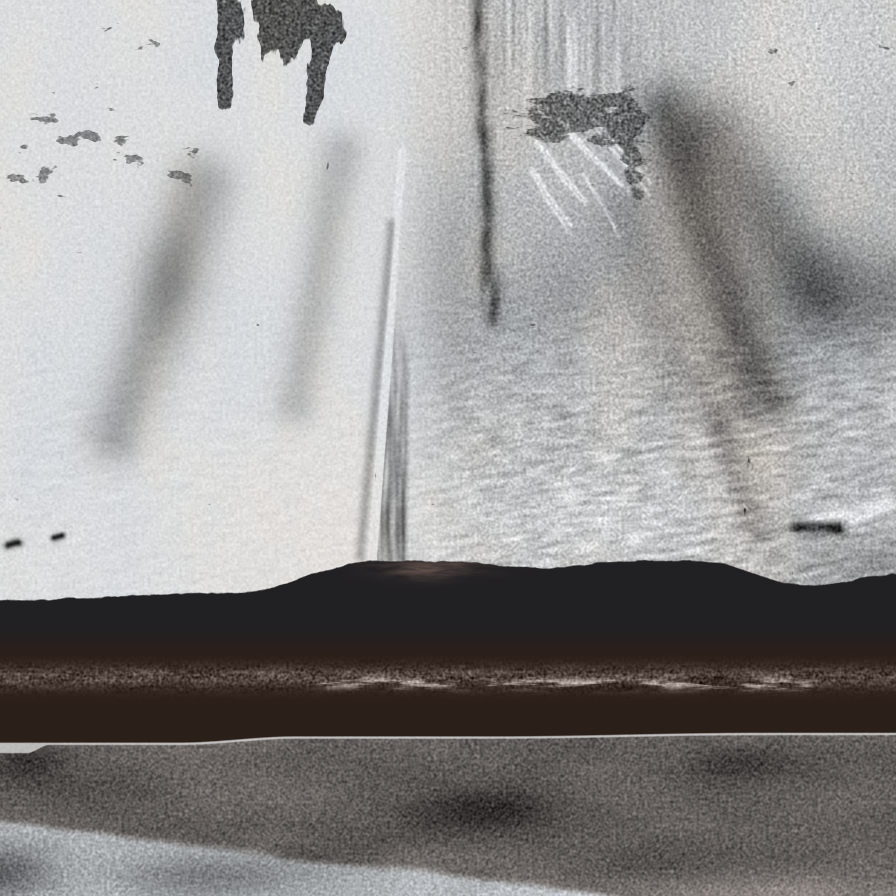
This texture is drawn by a Shadertoy shader. Its source:

```glsl
// Weathered pale sheet metal hanging over a dark gap and a dull lower sill.
// Soft lines and blobs place stains, folds and seams; stretched gradient
// noise breaks them into flakes, scratches and grain.

vec2 hash2(vec2 p) {
  vec3 q = fract(p.xyx * vec3(.1031, .103, .0973));
  q += dot(q, q.yzx + 33.33);
  return fract((q.xx + q.yz) * q.zy);
}

float corner(vec2 cell, vec2 f, vec2 c) {
  return dot(hash2(cell + c) * 2. - 1., f - c);
}

float gnoise(vec2 p) {
  vec2 i = floor(p), f = fract(p), u = f * f * (3. - 2. * f);
  float low = mix(corner(i, f, vec2(0)), corner(i, f, vec2(1, 0)), u.x);
  float high = mix(corner(i, f, vec2(0, 1)), corner(i, f, vec2(1)), u.x);
  return 1.6 * mix(low, high, u.y);
}

float fbm(vec2 p) {
  float sum = 0., amp = .55;
  for (int i = 0; i < 4; i++) {
    sum += amp * gnoise(p);
    p = mat2(1.6, 1.2, -1.2, 1.6) * p + 17.3;
    amp *= .55;
  }
  return sum;
}

// Gaussian spot at (x, y) with radii (rx, ry)
float blob(vec2 p, float x, float y, float rx, float ry) {
  vec2 q = (p - vec2(x, y)) / vec2(rx, ry);
  return exp(-dot(q, q));
}

// Gaussian line from (x, y) to (x2, y2)
float line(vec2 p, float x, float y, float x2, float y2, float width) {
  vec2 ab = vec2(x2 - x, y2 - y), ap = p - vec2(x, y);
  float d = length(ap - ab * clamp(dot(ap, ab) / dot(ab, ab), 0., 1.)) / width;
  return exp(-d * d);
}

float above(float d, float soft) { return smoothstep(-soft, soft, d); }

float hemHeight(float x) {
  return .33 + .008 * smoothstep(0., .25, x) + .036 * smoothstep(.26, .42, x)
    - .008 * blob(vec2(x, 0), .6, 0., .06, 1.)
    - .027 * smoothstep(.78, .9, x) + .012 * smoothstep(.91, 1., x);
}

float sillHeight(float x) {
  return .171 + .007 * smoothstep(.2, .33, x) + .004 * smoothstep(.55, .85, x);
}

// Broad shadows running down the sheet
float stains(vec2 p) {
  return .22 * line(p, .225, .79, .13, .52, .036) + .12 * blob(p, .19, .69, .04, .06)
    + .15 * line(p, .38, .83, .33, .55, .025) + .12 * blob(p, .5, .68, .045, .14)
    + .1 * blob(p, .63, .67, .07, .06) + .32 * line(p, .74, .88, .85, .56, .032)
    + .15 * line(p, .7, .76, .77, .58, .04) + .26 * line(p, .8, .85, .9, .68, .043)
    + .22 * blob(p, .97, .67, .09, .06) + .14 * blob(p, .98, .37, .1, .035)
    + .18 * line(p, .8, .53, .85, .41, .018);
}

// Flaking paint: dripping patch, torn patch, scattered chips
float flakes(vec2 p) {
  float drips = blob(p, .315, .985, .055, .055) + .75 * line(p, .25, 1., .25, .885, .011)
    + .7 * line(p, .367, .98, .35, .865, .012);
  float torn = blob(p, .645, .87, .085, .035) + .75 * line(p, .7, .87, .71, .78, .014);
  float chips = blob(p, .06, .84, .13, .11) + blob(p, .21, .82, .07, .025)
    + blob(p, .15, .98, .03, .05) + .6 * blob(p, .9, .95, .13, .1);
  float m = smoothstep(.43, .53, drips + .75 * fbm(p * vec2(45, 18)));
  m = max(m, .8 * smoothstep(.5, .68, torn + .8 * fbm(p * vec2(32, 70))));
  return max(m, .65 * smoothstep(.62, .72, .42 * min(chips, 1.) + fbm(p * vec2(26, 48))));
}

// Wedge-shaped fold with a bright lip
float fold(vec2 p, float soft) {
  float drop = clamp((.83 - p.y) / .45, 0., 1.), x = p.x - mix(.449, .415, drop);
  float wedge = above(x - .006, soft) * above(.009 + .03 * drop - x, .004);
  return .18 * line(p, .449, .83, .415, .38, .0035) - .22 * line(p, .438, .75, .402, .38, .006)
    - wedge * smoothstep(.25, .8, drop) * (.28 + .25 * gnoise(p * vec2(190, 18)));
}

vec3 sheet(vec2 p, float grain, float soft) {
  float cloud = fbm(p * vec2(7, 4) + 3.), right = smoothstep(.41, .57, p.x);
  vec2 w = p + .012 * vec2(cloud, fbm(p * 9.));
  float tone = mix(.865, .735, right) + .05 * cloud * (.4 + right) - stains(w);
  tone += .08 * (blob(p, .66, .42, .14, .06) + blob(p, .91, .96, .15, .13));
  // Scratches, rub marks, seam
  float brushed = gnoise(vec2(p.x * 35. + p.y * 14., p.y * 150. - p.x * 25.));
  tone += .13 * brushed * (.2 + right) * (1. - smoothstep(.52, .75, p.y));
  tone += .25 * gnoise(p * vec2(170, 6)) * blob(p, .63, .97, .09, .1);
  tone -= (.34 + .3 * gnoise(p * vec2(80, 30))) * line(w, .537, 1., .548, .64, .009);
  tone = mix(tone + fold(p, soft), .33 + .15 * grain, flakes(p));
  // Fan of pale scrapes
  for (int i = 0; i < 9; i++) {
    vec2 r = hash2(vec2(i, 7)), a = vec2(.57, .8) + r * vec2(.1, .07);
    tone += .16 * line(w, a.x, a.y, a.x + .035 + .03 * r.y, a.y - .07, .0022);
  }
  // Lumps near the hem
  tone += .2 * line(w, .91, .419, .99, .437, .009) - .55 * line(w, .89, .408, .935, .411, .007);
  tone -= .75 * (line(w, .01, .392, .02, .394, .005) + line(w, .06, .4, .068, .402, .004));
  float warm = .35 + .6 * cloud + .45 * line(p, .76, .82, .85, .5, .06);
  tone = min(tone, .885) + grain * (.05 + .08 * right);
  return tone * mix(vec3(.975, 1, 1.025), vec3(1.035, 1, .96), clamp(warm, 0., 1.));
}

vec3 gap(vec2 p, float grain) {
  vec3 col = mix(vec3(.17, .12, .1), vec3(.13, .125, .135), smoothstep(.265, .305, p.y));
  float rough = fbm(p * vec2(18, 110));
  col += .2 * blob(p, .5, .244, 3., .013) * (.75 + rough + grain);
  col += .38 * line(p, .36, .238, .9, .235, .006) * smoothstep(-.15, .3, rough);
  return col + vec3(.25, .19, .16) * blob(p, .48, .367, .055, .012) * (.6 + 1.5 * rough);
}

vec3 sill(vec2 p, float grain) {
  float cloud = fbm(p * vec2(6, 14) + 5.);
  float tone = .37 + .12 * cloud - .2 * blob(p, .56, .092, .08, .028)
    - .16 * blob(p, .83, .147, .06, .02) - .18 * blob(p, .03, .145, .05, .025);
  float pale = above(.083 - .12 * p.x + .008 * cloud - p.y, .006);
  float base = .69 + .1 * cloud - .28 * blob(p, 0., .025, .06, .03) - .18 * blob(p, .24, .02, .1, .025);
  tone = mix(tone, base, pale) + .16 * blob(p, .85, 0., .25, .025);
  return (tone + .13 * grain) * mix(vec3(1.04, .99, .96), vec3(.98, 1, 1.02), pale);
}

void mainImage(out vec4 fragColor, in vec2 fragCoord) {
  vec2 p = fragCoord / iResolution.xy;
  float soft = 1. / iResolution.y, ragged = .003 * fbm(p * 45.);
  float grain = gnoise(p * 310.) + .5 * gnoise(p * 170.);
  float hem = p.y - hemHeight(p.x) - ragged, rim = p.y - sillHeight(p.x);
  vec3 col = mix(sill(p, grain), gap(p, grain), above(rim, soft));
  // Bright rim, thicker at the left
  float rimWidth = .0115 - .009 * smoothstep(.03, .055, p.x);
  col = mix(col, vec3(.84), above(rim + rimWidth, soft) * above(-rim, soft) * .8);
  col = mix(col, sheet(p, grain, soft), above(hem, soft));
  fragColor = vec4(clamp(col, 0., 1.), 1);
}
```
